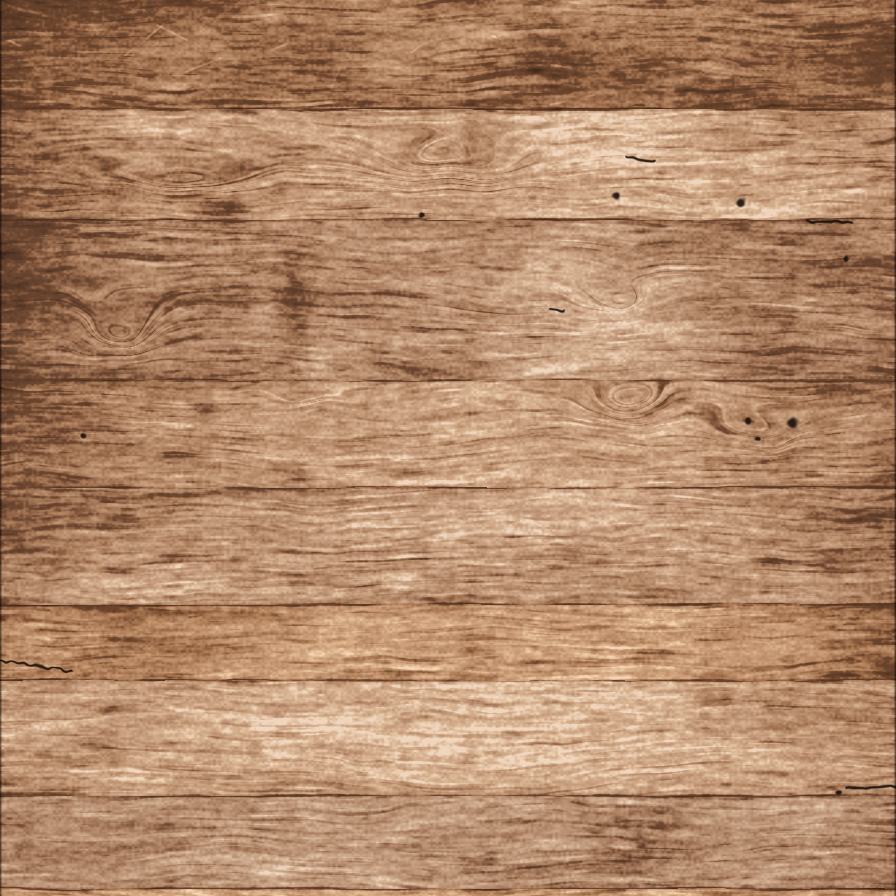
Write a WebGL 2 fragment shader that draws this texture.

```glsl
#version 300 es
precision highp float;
// Draws eight weathered horizontal wood planks with grain, knots, cracks and worn edges.
uniform vec2 u_resolution;
out vec4 outColor;

const int SEAM_COUNT = 8;
const float SEAMS[8] = float[](.008, .112, .241, .3255, .456, .5755, .755, .878);
const float PLANK_TONES[9] = float[](.66, .54, .63, .48, .49, .49, .40, .56, .27);
const float PLANK_WARMTH[9] = float[](.7, -.25, .1, .6, .0, .1, -.1, .1, .35);
// Knots and stains: center, then radii
const vec4 KNOTS[7] = vec4[](
  vec4(.14, .635, .04, .030), vec4(.50, .82, .09, .026), vec4(.70, .545, .03, .024),
  vec4(.85, .532, .05, .020), vec4(.69, .665, .04, .022), vec4(.34, .557, .035, .011),
  vec4(.20, .81, .09, .020));
const vec4 STAINS[6] = vec4[](
  vec4(.245, .767, .022, .016), vec4(.228, .538, .010, .011), vec4(.72, .065, .06, .03),
  vec4(.33, .67, .018, .055), vec4(.86, .37, .022, .008), vec4(.61, .925, .05, .022));
const vec3 HOLES[9] = vec3[](
  vec3(.688, .782, .006), vec3(.828, .774, .006), vec3(.093, .514, .004),
  vec3(.836, .529, .005), vec3(.885, .528, .008), vec3(.845, .510, .004),
  vec3(.945, .710, .005), vec3(.935, .115, .004), vec3(.470, .760, .004));
// Cracks: start, then end
const vec4 CRACKS[5] = vec4[](
  vec4(.0, .263, .08, .251), vec4(.90, .753, .95, .752), vec4(.615, .655, .63, .653),
  vec4(.70, .826, .73, .820), vec4(.945, .120, 1., .123));

float hash(vec2 p) {
  vec3 q = fract(p.xyx * .1031);
  q += dot(q, q.yzx + 33.33);
  return fract((q.x + q.y) * q.z);
}

float noise(vec2 p) {
  vec2 cell = floor(p), f = fract(p);
  f = f * f * (3. - 2. * f);
  return mix(mix(hash(cell), hash(cell + vec2(1, 0)), f.x),
             mix(hash(cell + vec2(0, 1)), hash(cell + 1.), f.x), f.y);
}

float fbm(vec2 p) {
  return .55 * noise(p) + .3 * noise(p * 2.1 + 17.) + .15 * noise(p * 4.3 + 41.);
}

float gauss(vec2 q) { return exp(-dot(q, q)); }

float segmentDistance(vec2 p, vec2 a, vec2 b) {
  vec2 ab = b - a;
  return length(p - a - ab * clamp(dot(p - a, ab) / dot(ab, ab), 0., 1.));
}

int plankIndex(float y) {
  int index = 0;
  for (int i = 0; i < SEAM_COUNT; i++) index += int(step(SEAMS[i], y));
  return index;
}

float seamDistance(float y) {
  float d = 1.;
  for (int i = 0; i < SEAM_COUNT; i++) d = min(d, abs(y - SEAMS[i]));
  return d;
}

// Height along the growth rings, bulging around knots of the same plank
float ringHeight(vec2 p, int plank) {
  float v = p.y + .04 * (fbm(vec2(p.x * 3.5, p.y * 8.) + float(plank) * 13.) - .5);
  vec2 bent = p + .03 * (vec2(noise(p * 22.), noise(p * 22. + 57.)) - .5);
  for (int i = 0; i < 7; i++) {
    vec4 k = KNOTS[i];
    if (plankIndex(k.y) == plank) v += 2. * k.w * gauss((bent - k.xy) / k.zw);
  }
  return v + .0025 * (noise(p * vec2(35., 60.)) - .5);
}

// Thin strokes along the grain; density lowers the threshold
float strokes(vec2 q, float density) {
  return smoothstep(1. - density, 1.1 - .5 * density, noise(q));
}

float grainTone(vec2 p, float v, float seed) {
  float broad = noise(vec2(p.x * 4. + seed, v * 60.)) - .5;
  float lines = noise(vec2(p.x * 16. + seed, v * 200.)) - .5;
  float fibres = noise(vec2(p.x * 95., p.y * 290. + seed)) - .5;
  float grit = noise(p * vec2(330., 370.) + seed) - .5;
  // Hairline growth rings that fade in and out
  float ring = abs(fract(v * 80. + seed * .37) - .5);
  float rings = (1. - smoothstep(.03, .22, ring)) * smoothstep(.35, .75, fbm(p * vec2(9., 26.) + seed));
  float density = .2 + .26 * noise(p * vec2(4., 16.) + seed);
  float pores = strokes(vec2(p.x * 15. + seed, v * 250.), density)
              + .8 * strokes(vec2(p.x * 42. + seed, v * 280. + 9.), density);
  float pale = strokes(vec2(p.x * 20. + seed, v * 240. + 77.), .3);
  return .14 * broad + .30 * lines + .30 * fibres + .25 * grit - .2 * rings - .3 * pores + .22 * pale;
}

// Light pools near the middle and falls off to the sides
float lightTone(vec2 p) {
  float side = .42 * exp(-p.x * 9.) * smoothstep(.05, .6, p.y) + .24 * exp((p.x - 1.) * 12.);
  float pool = .2 * gauss((p - vec2(.59, .62)) / vec2(.28, .38));
  return pool + .27 * gauss((p - vec2(.52, .19)) / vec2(.27, .05)) - side;
}

// Thin pale scuffs scattered over the top plank
float scratches(vec2 p) {
  float sum = 0.;
  for (int i = 0; i < 14; i++) {
    float id = float(i);
    vec2 a = vec2(hash(vec2(id, 3.)) * .7, .885 + .1 * hash(vec2(id, 7.)));
    vec2 b = a + (vec2(hash(vec2(id, 11.)), hash(vec2(id, 19.))) - .5) * vec2(.1, .07);
    sum += 1. - smoothstep(.0003, .002, segmentDistance(p, a, b));
  }
  return sum * smoothstep(.25, .6, noise(p * 70.));
}

// Strength of black marks: nail holes and cracks
float darkMarks(vec2 p) {
  vec2 q = p + .004 * (vec2(noise(p * 150.), noise(p * 150. + 31.)) - .5);
  float mark = 0.;
  for (int i = 0; i < 9; i++)
    mark = max(mark, 1. - smoothstep(.4, 1.1, length(q - HOLES[i].xy) / HOLES[i].z));
  for (int i = 0; i < 5; i++)
    mark = max(mark, 1. - smoothstep(.0003, .0024, segmentDistance(q, CRACKS[i].xy, CRACKS[i].zw)));
  return mark;
}

vec3 woodColor(float tone) {
  vec3 ramp[6] = vec3[](vec3(.43, .28, .19), vec3(.59, .41, .29), vec3(.69, .52, .39),
                        vec3(.77, .61, .49), vec3(.85, .71, .58), vec3(.94, .84, .75));
  float t = clamp(tone, 0., 1.) * 5.;
  int i = min(int(t), 4);
  return mix(ramp[i], ramp[i + 1], t - float(i)) * (1. + .6 * clamp(tone, -.8, 0.));
}

void main() {
  vec2 p = gl_FragCoord.xy / u_resolution;
  float wobble = .002 * (noise(vec2(p.x * 14., p.y * 5.)) - .5);
  int plank = plankIndex(p.y + wobble);
  float seed = float(plank) * 37.;

  float tone = PLANK_TONES[plank] + .03 + lightTone(p);
  tone += .55 * (fbm(p * vec2(6., 15.) + seed) - .5);
  tone += grainTone(p, ringHeight(p, plank), seed);
  for (int i = 0; i < 6; i++)
    tone -= .7 * gauss((p - STAINS[i].xy) / STAINS[i].zw) * fbm(p * 90.);
  tone += .3 * scratches(p) + .5 * gauss((p - vec2(.23, .965)) / vec2(.011, .004));

  // Seams vary from a hairline to an open gap
  float gap = seamDistance(p.y + wobble);
  float seamWear = .2 + .8 * smoothstep(.3, .85, noise(vec2(p.x * 22., seed)));
  tone -= .75 * seamWear * (1. - smoothstep(.0003, .0026, gap)) + .08 * exp(-gap * 160.);

  vec3 color = woodColor(tone);
  color *= 1. + PLANK_WARMTH[plank] * vec3(.03, -.01, -.09);
  color = mix(color, vec3(.10, .06, .04), .9 * darkMarks(p));
  float border = smoothstep(0., .003, min(p.x, 1. - p.x));
  outColor = vec4(color * mix(.45, 1., border), 1.);
}
```
